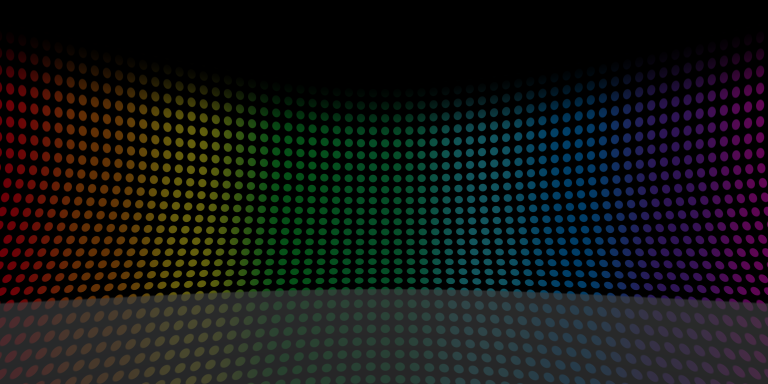
Give the GLSL for this background, as a Shadertoy shader.

```glsl
const float HORIZON = 0.349;
const float FLOOR_EDGE = 0.247;
const float COLUMN_STEP = 0.0315;
const float DOT_RADIUS = 0.335;
const int LAST_HUE = 8;

// Spectrum from red on the left to magenta on the right
vec3 spectrum(float t) {
    vec3 hues[9] = vec3[9](
        vec3(0.42, 0.00, 0.03), vec3(0.38, 0.19, 0.02),
        vec3(0.39, 0.37, 0.05), vec3(0.02, 0.31, 0.09),
        vec3(0.02, 0.30, 0.15), vec3(0.07, 0.33, 0.36),
        vec3(0.00, 0.24, 0.40), vec3(0.18, 0.08, 0.33),
        vec3(0.37, 0.02, 0.32));
    float s = clamp(t, 0.0, 0.9999) * float(LAST_HUE);
    int i = int(s);
    return mix(hues[i], hues[i + 1], smoothstep(0.0, 1.0, fract(s)));
}

// Undo the curve of the wall, which makes the sides look nearer
float flattenHeight(vec2 p) {
    float x2 = p.x * p.x;
    float nearness = 1.0 + 0.55 * x2 / (1.0 + 0.5 * x2);
    return HORIZON + (p.y - HORIZON) / nearness;
}

// Grid coordinates: columns spread downwards, rows tighten near the floor
vec2 wallGrid(vec2 p, float height) {
    float sweep = max(0.635 - p.y, 0.0);
    float column = p.x / (1.0 + 0.6 * sweep * sweep);
    float depth = 0.659 - height;
    float squeeze = clamp(depth, 0.0, 0.404);
    return vec2((column - 0.003) / COLUMN_STEP,
                30.5 * depth + 14.0 * squeeze * squeeze);
}

float dotMask(vec2 grid, float radius, float blur) {
    vec2 cell = fract(grid + 0.5) - 0.5;
    return 1.0 - smoothstep(radius - blur, radius + blur, length(cell));
}

void mainImage(out vec4 fragColor, in vec2 fragCoord) {
    float pixel = 1.0 / iResolution.y;
    vec2 p = (fragCoord - vec2(0.5 * iResolution.x, 0.0)) * pixel;
    float height = flattenHeight(p);

    // Coloured dots fading into the dark above
    float dots = dotMask(wallGrid(p, height), DOT_RADIUS, 0.7 * pixel / COLUMN_STEP);
    float fade = 1.0 - smoothstep(0.62, 0.79, height);
    vec3 wall = spectrum(fragCoord.x / iResolution.x) * dots * fade;

    // Translucent grey floor
    vec3 grey = vec3(0.147, 0.150, 0.153) + 0.015 * smoothstep(0.0, FLOOR_EDGE, height);
    vec3 ground = grey + 0.33 * wall;
    float onFloor = 1.0 - smoothstep(FLOOR_EDGE - pixel, FLOOR_EDGE + pixel, height);

    fragColor = vec4(mix(wall, ground, onFloor), 1.0);
}
```
